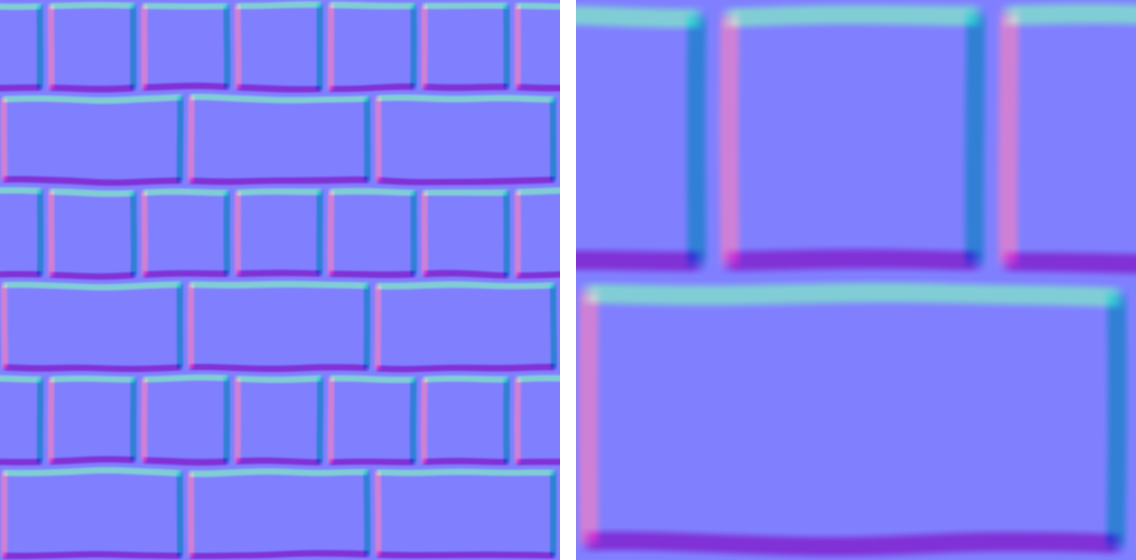
Left, the full canvas; right, a detail of the centre.
This texture map is drawn by a three.js fragment shader. Its source:

```glsl
// Tangent-space normal map of a brick wall: rows of three long bricks alternate
// with rows of six square ones, shifted by half a brick. Each brick has a soft
// bevel; wrapping gradient noise bends the courses slightly.
#define ROWS 6.0
#define LONG_BRICKS 3.0
#define SQUARE_BRICKS 6.0
#define JOINT_SHIFT 0.002     // offset of the vertical joints to the left
#define BEVEL_CENTER 0.0098   // distance from joint to middle of the bevel
#define BEVEL_CORE 0.0022     // half width of the full-strength bevel
#define BEVEL_REACH 0.0092    // half width including the soft fringe
#define SLOPE_TINT 0.305      // red and green change on a bevel
#define DEPTH_TINT 0.16       // blue loss on a bevel
#define WARP_CELLS 6.0
#define WARP_SIZE vec2(0.0022, 0.0068)

varying vec2 vUv;

vec2 latticeGradient(vec2 cell, float seed) {
  cell = mod(cell, WARP_CELLS);
  float h = fract(sin(dot(cell, vec2(127.1, 311.7)) + seed * 17.3) * 4375.85);
  float angle = 6.28319 * h;
  return vec2(cos(angle), sin(angle));
}

// Gradient noise that repeats every WARP_CELLS units
float gradientNoise(vec2 p, float seed) {
  vec2 i = floor(p);
  vec2 f = p - i;
  vec2 u = f * f * f * (f * (f * 6.0 - 15.0) + 10.0);
  vec2 e = vec2(1.0, 0.0);
  float a = dot(latticeGradient(i, seed), f);
  float b = dot(latticeGradient(i + e.xy, seed), f - e.xy);
  float c = dot(latticeGradient(i + e.yx, seed), f - e.yx);
  float d = dot(latticeGradient(i + e.xx, seed), f - e.xx);
  return mix(mix(a, b, u.x), mix(c, d, u.x), u.y);
}

// Strength of the slope at a distance from the joint
vec2 bevelSlope(vec2 dist) {
  return 1.0 - smoothstep(BEVEL_CORE, BEVEL_REACH, abs(dist - BEVEL_CENTER));
}

// Height from joint (0) to brick face (1), which fades slopes at the corners
vec2 bevelHeight(vec2 dist) {
  return smoothstep(BEVEL_CENTER - 0.0075, BEVEL_CENTER + 0.0045, dist);
}

void main() {
  // Gentle bending of the courses
  vec2 noiseAt = vUv * WARP_CELLS + vec2(0.37, 0.21);
  vec2 warp = vec2(gradientNoise(noiseAt, 1.0), gradientNoise(noiseAt, 2.0));
  vec2 p = vUv + WARP_SIZE * warp + vec2(JOINT_SHIFT, 0.0);

  // Brick layout: even rows long, odd rows square
  float row = floor(p.y * ROWS);
  float isSquare = mod(row, 2.0);
  vec2 count = vec2(mix(LONG_BRICKS, SQUARE_BRICKS, isSquare), ROWS);
  vec2 local = fract(p * count + vec2(0.5 * isSquare, 0.0));

  // Distances to the lower-left and upper-right joints
  vec2 nearLow = local / count;
  vec2 nearHigh = (1.0 - local) / count;
  vec2 height = bevelHeight(min(nearLow, nearHigh));
  vec2 low = bevelSlope(nearLow) * height.yx;
  vec2 high = bevelSlope(nearHigh) * height.yx;

  // Left tilts to red, top tilts to green
  vec2 slope = vec2(low.x - high.x, high.y - low.y);
  float steepness = min(length(slope), 1.0);
  vec3 color = vec3(0.5 + SLOPE_TINT * slope, 1.0 - DEPTH_TINT * steepness);
  gl_FragColor = vec4(color, 1.0);
}
```
